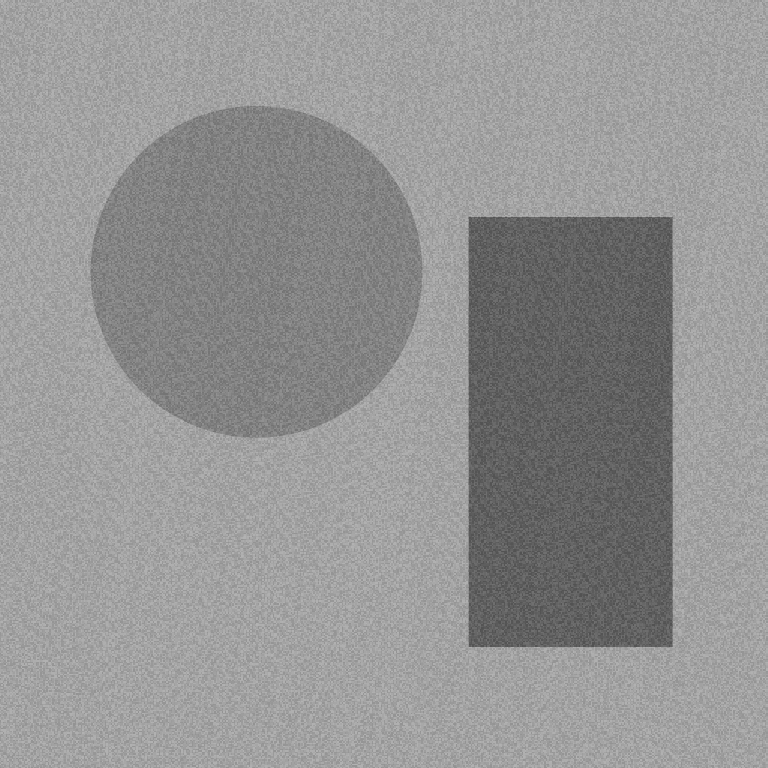
A Shadertoy shader for this background:

```glsl
// Draws a grey disc and a darker upright rectangle on a light grey ground, under fine film grain.
#define GROUND_GREY 0.637
#define DISC_GREY 0.51
#define BOX_GREY 0.38
#define DISC_CENTER vec2(0.334, 0.646)
#define DISC_RADIUS 0.216
#define BOX_CENTER vec2(0.743, 0.4375)
#define BOX_HALF_SIZE vec2(0.1328, 0.28)
#define GRAIN_CELLS 512.0
#define GRAIN_AMOUNT 0.12

float hash(vec2 p) {
    return fract(sin(dot(p, vec2(12.9898, 78.233))) * 43758.55);
}

float discDistance(vec2 p, float radius) {
    return length(p) - radius;
}

float boxDistance(vec2 p, vec2 halfSize) {
    vec2 d = abs(p) - halfSize;
    return length(max(d, 0.0)) + min(max(d.x, d.y), 0.0);
}

// Coverage of a shape, softened across one pixel
float coverage(float dist, float pixelSize) {
    return clamp(0.5 - dist / pixelSize, 0.0, 1.0);
}

void mainImage(out vec4 fragColor, in vec2 fragCoord) {
    vec2 uv = fragCoord / iResolution.xy;
    float pixelSize = 1.0 / iResolution.y;

    // Flat shapes
    float disc = coverage(discDistance(uv - DISC_CENTER, DISC_RADIUS), pixelSize);
    float box = coverage(boxDistance(uv - BOX_CENTER, BOX_HALF_SIZE), pixelSize);
    float grey = mix(GROUND_GREY, DISC_GREY, disc);
    grey = mix(grey, BOX_GREY, box);

    // Monochrome grain
    grey += (hash(floor(uv * GRAIN_CELLS)) - 0.5) * GRAIN_AMOUNT;

    fragColor = vec4(vec3(grey), 1.0);
}
```
